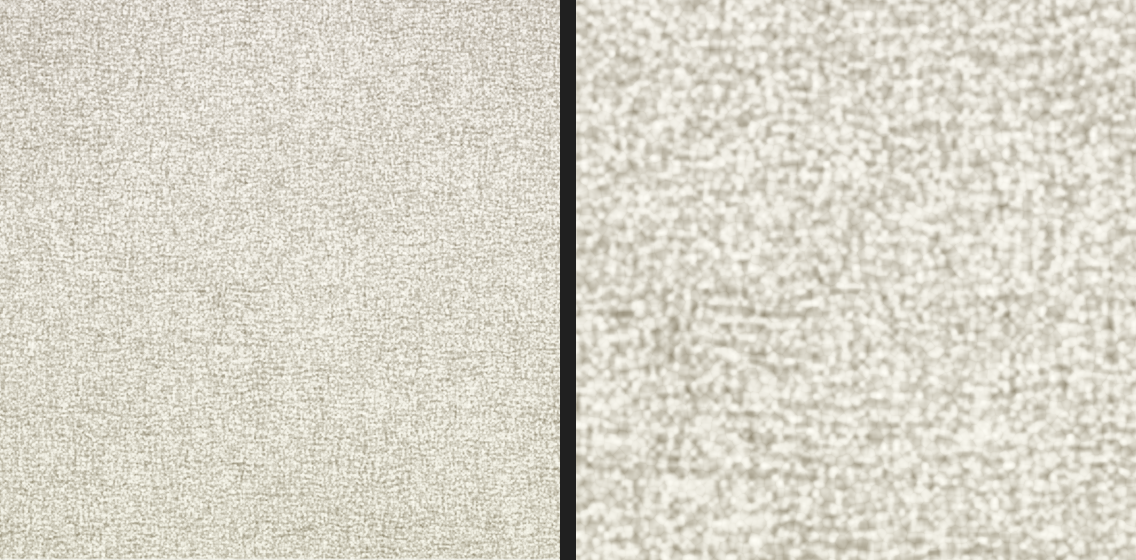
Left, the full canvas; right, a detail of the centre.
Reproduce this texture procedurally as a Shadertoy shader.

```glsl
const float THREADS = 96.0;
const vec3 SHADOW = vec3(0.62, 0.59, 0.51);
const vec3 LINEN = vec3(0.92, 0.91, 0.87);

vec2 hash2(vec2 p) {
    vec3 q = fract(p.xyx * vec3(0.1031, 0.1030, 0.0973));
    q += dot(q, q.yzx + 33.33);
    return fract((q.xx + q.yz) * q.zy);
}

float smoothNoise(vec2 p) {
    vec2 cell = floor(p);
    vec2 f = fract(p);
    f = f * f * (3.0 - 2.0 * f);
    float low = mix(hash2(cell).x, hash2(cell + vec2(1, 0)).x, f.x);
    float high = mix(hash2(cell + vec2(0, 1)).x, hash2(cell + vec2(1, 1)).x, f.x);
    return mix(low, high, f.y);
}

// Squared distance to the nearest scattered point
float cellular(vec2 p) {
    vec2 cell = floor(p);
    float nearest = 4.0;
    for (int y = -1; y <= 1; y++) {
        for (int x = -1; x <= 1; x++) {
            vec2 corner = cell + vec2(x, y);
            vec2 offset = corner + hash2(corner) - p;
            nearest = min(nearest, dot(offset, offset));
        }
    }
    return nearest;
}

// Dark, broken groove between neighbouring threads
float threadGap(float across, float along, float seed) {
    float sway = 0.35 * sin(along * 17.0 + seed + 3.0 * sin(across * 9.0))
               + 0.20 * sin(along * 61.0 + across * 23.0 + seed);
    float fray = 0.7 * (smoothNoise(vec2(along * 110.0, across * THREADS) + seed) - 0.5);
    float x = across * THREADS + sway + fray;
    float id = floor(x + 0.5);
    float groove = 1.0 - smoothstep(0.06, 0.42, abs(x - id));
    float longStreak = smoothNoise(vec2(along * 7.0, id * 7.31 + seed));
    float shortStreak = smoothNoise(vec2(along * 48.0, id * 5.17 + seed));
    return groove * (0.15 + 0.55 * longStreak * longStreak + 0.55 * shortStreak);
}

// Slow, cloudy change of tone across the cloth
float cloud(vec2 p) {
    return sin(p.x * 7.0 + 2.0 * sin(p.y * 4.0))
         + 0.6 * sin(p.y * 11.0 + 2.0 * sin(p.x * 6.0 + 1.0));
}

void mainImage(out vec4 fragColor, in vec2 fragCoord) {
    vec2 uv = fragCoord / iResolution.y;
    vec2 centered = fragCoord / iResolution.xy - vec2(0.55, 0.48);

    // Weave
    float weft = threadGap(uv.y, uv.x, 13.0);
    float warp = threadGap(uv.x, uv.y, 71.0);
    float tone = 0.955 - 0.125 * weft - 0.095 * warp;

    // Fibre grain
    tone -= 0.15 * cellular(uv * 215.0);
    tone += 0.24 * (smoothNoise(uv * 290.0 + 40.0) - 0.5);
    tone += 0.06 * (smoothNoise(uv * 130.0 + 90.0) - 0.5);

    // Uneven light
    tone += 0.006 * cloud(uv) - 0.09 * dot(centered, centered);

    // Soft limit on the highlights
    tone -= 0.5 * max(tone - 0.92, 0.0);

    // Warm shadows, cooler cloth towards the top
    float lightness = (tone - SHADOW.g) / (LINEN.g - SHADOW.g);
    vec3 color = mix(SHADOW, LINEN, lightness);
    color += vec3(0.006, -0.002, 0.022) * centered.y;

    // Pale selvedge
    float edge = 1.0 - smoothstep(0.001, 0.004, uv.y);
    color = mix(color, vec3(0.95, 0.95, 0.92), 0.7 * edge);
    fragColor = vec4(clamp(color, 0.0, 1.0), 1.0);
}
```
